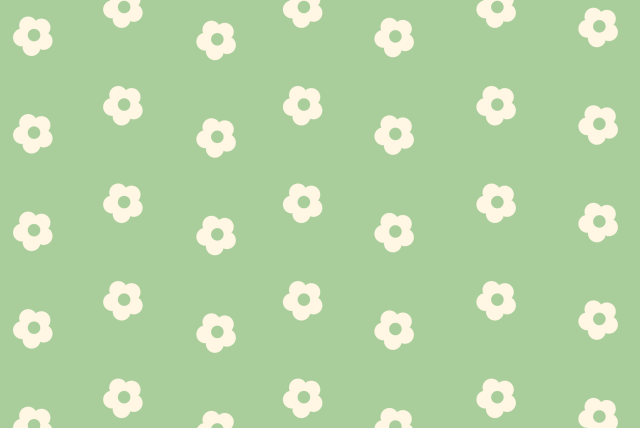
A WebGL 2 fragment shader for this pattern:

```glsl
#version 300 es
precision highp float;
// Columns of cream five-petal flowers, staggered on a soft green ground.

uniform vec2 u_resolution;
out vec4 fragColor;

const float TAU = 6.2831853;
const int COLUMNS = 7;

// Centre x of each column, and how far its first flower lies below the top edge
const vec2 columns[COLUMNS] = vec2[COLUMNS](
    vec2(0.0795, 0.0820), vec2(0.2900, 0.0164), vec2(0.5078, 0.0918),
    vec2(0.7100, 0.0164), vec2(0.9238, 0.0850), vec2(1.1621, 0.0164),
    vec2(1.4004, 0.0615));

// Signed distance to a ring of five round petals with a round hole
float flower(vec2 p) {
    vec2 q = p - vec2(-0.0016, -0.0014);   // petals sit slightly off the hole
    float sector = TAU / 5.0;
    float angle = mod(atan(q.y, q.x) - TAU / 8.0 + 0.5 * sector, sector) - 0.5 * sector;
    vec2 folded = length(q) * vec2(cos(angle), sin(angle));
    float petals = length(folded - vec2(0.0268, 0.0)) - 0.0209;
    float hole = length(p) - 0.0146;
    return max(petals, -hole);
}

void main() {
    // Canvas height is 1, origin at the lower left
    vec2 p = gl_FragCoord.xy / u_resolution.y;
    float pixel = 1.0 / u_resolution.y;

    // Nearest flower over all columns, each repeating downwards
    float period = 0.2279;
    float d = 1.0;
    for (int i = 0; i < COLUMNS; i++) {
        vec2 local = p - vec2(columns[i].x, 1.0 - columns[i].y);
        local.y = mod(local.y + 0.5 * period, period) - 0.5 * period;
        d = min(d, flower(local));
    }

    // Cream petals over green
    vec3 green = vec3(0.663, 0.808, 0.612);
    vec3 cream = vec3(1.0, 0.965, 0.894);
    float coverage = 1.0 - smoothstep(-0.7 * pixel, 0.7 * pixel, d);
    fragColor = vec4(mix(green, cream, coverage), 1.0);
}
```
